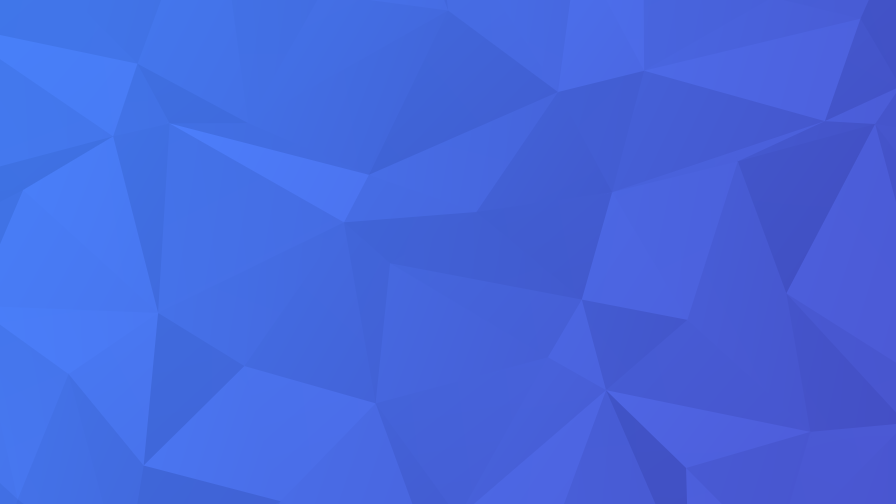
This background is drawn by a Shadertoy shader. Its source:

```glsl
// Draws a low-poly field of softly shaded triangles over a blue-to-indigo gradient.

const float CELLS_PER_HEIGHT = 4.1;
const float JITTER = 0.84;
const mat2 GRID_TURN = mat2(0.866, 0.5, -0.5, 0.866);

const vec3 AZURE = vec3(0.268, 0.490, 0.955);
const vec3 INDIGO = vec3(0.282, 0.325, 0.800);
const vec3 TONE_RANGE = vec3(0.026, 0.034, 0.054);

// Integer hash: lattice cell and salt to two values in 0..1
vec2 hash2(ivec2 cell, int salt) {
    uvec3 v = uvec3(ivec3(cell, salt) + 4096) * 1664525u + 1013904223u;
    v += v.yzx * v.zxy;
    v ^= v >> 16u;
    v += v.yzx * v.zxy;
    return vec2(v.xy >> 8u) / 16777216.0;
}

vec2 latticePoint(ivec2 cell) {
    return vec2(cell) + (hash2(cell, 1) - 0.5) * JITTER;
}

float cross2(vec2 a, vec2 b) {
    return a.x * b.y - a.y * b.x;
}

float signedArea(vec2 a, vec2 b, vec2 c) {
    return 0.5 * cross2(b - a, c - a);
}

// Positive on the left side of the edge a -> b
float edgeDistance(vec2 p, vec2 a, vec2 b) {
    return cross2(normalize(b - a), p - a);
}

// Antialiased coverage of a counter-clockwise triangle
float coverage(vec2 p, vec2 a, vec2 b, vec2 c, float pixel) {
    float d = min(edgeDistance(p, a, b), min(edgeDistance(p, b, c), edgeDistance(p, c, a)));
    return clamp(0.5 + d / pixel, 0.0, 1.0);
}

// Returns (tone * weight, weight) for one facet, with a faint slope across it
vec2 facet(vec2 p, vec2 a, vec2 b, vec2 c, ivec2 cell, int salt, float pixel) {
    float weight = coverage(p, a, b, c, pixel);
    vec2 slope = hash2(cell, salt + 10) - 0.5;
    float tone = hash2(cell, salt).x * 2.0 - 1.0;
    tone += 0.5 * dot(slope, p - (a + b + c) / 3.0);
    return vec2(tone * weight, weight);
}

// Splits one jittered quad along a diagonal that keeps both halves upright
vec2 quadFacets(vec2 p, ivec2 cell, float pixel) {
    vec2 a = latticePoint(cell);
    vec2 b = latticePoint(cell + ivec2(1, 0));
    vec2 c = latticePoint(cell + ivec2(1, 1));
    vec2 d = latticePoint(cell + ivec2(0, 1));

    float splitAC = min(signedArea(a, b, c), signedArea(a, c, d));
    float splitBD = min(signedArea(b, c, d), signedArea(b, d, a));
    bool eitherWorks = min(splitAC, splitBD) > 0.06;
    bool useBD = eitherWorks ? hash2(cell, 2).x > 0.5 : splitBD > splitAC;

    if (useBD) {
        return facet(p, b, c, d, cell, 3, pixel) + facet(p, b, d, a, cell, 4, pixel);
    }
    return facet(p, a, b, c, cell, 3, pixel) + facet(p, a, c, d, cell, 4, pixel);
}

// Facet tone in about -1..1, blended across shared edges
float facetTone(vec2 p, float pixel) {
    ivec2 home = ivec2(floor(p));
    vec2 sum = vec2(0.0);
    for (int y = -1; y <= 1; y++) {
        for (int x = -1; x <= 1; x++) {
            sum += quadFacets(p, home + ivec2(x, y), pixel);
        }
    }
    return sum.x / max(sum.y, 0.001);
}

// Diagonal sweep from upper left to lower right
vec3 backdrop(vec2 uv) {
    float sweep = 0.78 * uv.x + 0.22 * (1.0 - uv.y);
    return mix(AZURE, INDIGO, smoothstep(-0.15, 1.1, sweep));
}

void mainImage(out vec4 fragColor, in vec2 fragCoord) {
    vec2 uv = fragCoord / iResolution.xy;
    vec2 p = GRID_TURN * (fragCoord / iResolution.y) * CELLS_PER_HEIGHT;
    float pixel = CELLS_PER_HEIGHT / iResolution.y;

    vec3 color = backdrop(uv) + TONE_RANGE * facetTone(p, pixel);
    fragColor = vec4(clamp(color, 0.0, 1.0), 1.0);
}
```
